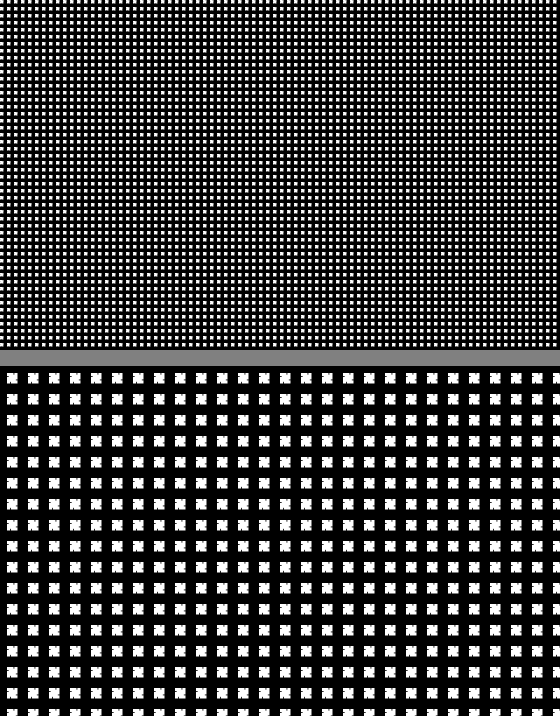
Top, the full canvas; bottom, a detail of the centre.
Reproduce this pattern procedurally as a Shadertoy shader.

```glsl
// Even grid of small white squares with pinwheel nicks on black.
#define REPEATS vec2(80.0, 50.0)
#define SQUARE_CENTER vec2(0.25, 0.75)
#define SQUARE_HALF vec2(0.25)
#define NICK_OFFSET vec2(0.08, 0.21)
#define NICK_HALF vec2(0.02, 0.04)
#define INK vec3(1.0)
#define GROUND vec3(0.0)

// Running integral of a bar that repeats once per unit.
vec2 barIntegral(vec2 x, vec2 low, vec2 width) {
    x -= low;
    return floor(x) * width + min(fract(x), width);
}

// Exact share of the pixel covered by a repeating rectangle.
float boxCoverage(vec2 p, vec2 pixel, vec2 center, vec2 halfSize) {
    vec2 low = center - halfSize;
    vec2 width = 2.0 * halfSize;
    vec2 span = barIntegral(p + 0.5 * pixel, low, width)
              - barIntegral(p - 0.5 * pixel, low, width);
    vec2 share = clamp(span / pixel, 0.0, 1.0);
    return share.x * share.y;
}

void mainImage(out vec4 fragColor, in vec2 fragCoord) {
    // Cell coordinates and the size of one pixel in cells
    vec2 pixel = REPEATS / iResolution.xy;
    vec2 p = fragCoord * pixel;

    float ink = boxCoverage(p, pixel, SQUARE_CENTER, SQUARE_HALF);

    // One nick per side, turned a quarter each time
    vec2 offset = NICK_OFFSET;
    vec2 halfSize = NICK_HALF;
    for (int side = 0; side < 4; side++) {
        ink -= boxCoverage(p, pixel, SQUARE_CENTER + offset, halfSize);
        offset = vec2(-offset.y, offset.x);
        halfSize = halfSize.yx;
    }

    fragColor = vec4(mix(GROUND, INK, clamp(ink, 0.0, 1.0)), 1.0);
}
```
